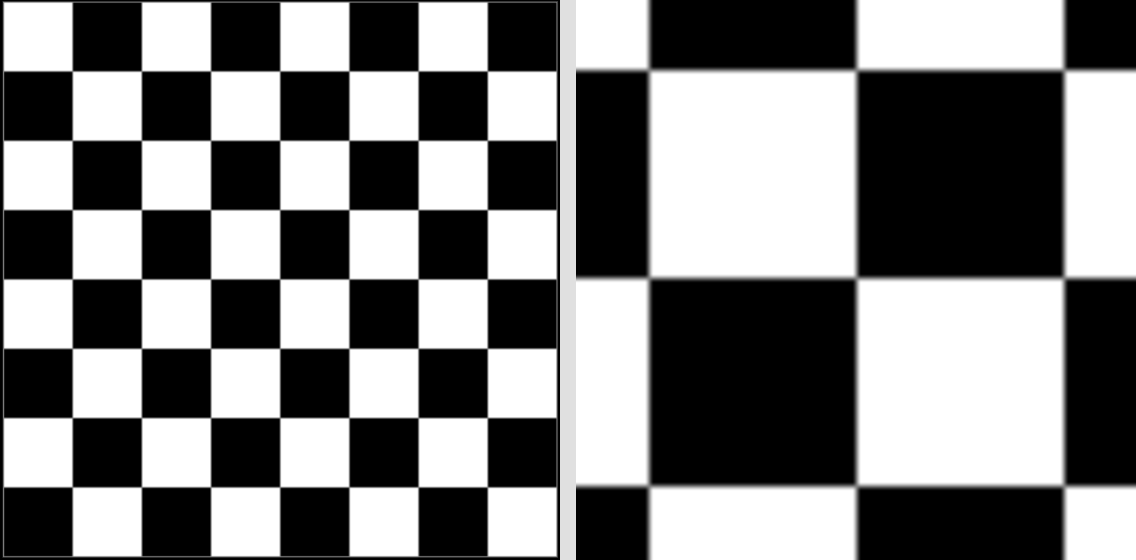
Left: the whole. Right: its middle third, enlarged.
This pattern is drawn by a three.js fragment shader. Its source:

```glsl
// Black and white checkerboard of 8 by 8 squares with soft edges in a thin black frame.
varying vec2 vUv;

// Signed distance to the nearest grid line, in squares: negative in even squares, positive in odd.
vec2 gridSide(vec2 p) {
  return abs(mod(p + 0.5, 2.0) - 1.0) - 0.5;
}

void main() {
  vec2 boardMin = vec2(0.0063, 0.0058);
  vec2 boardMax = vec2(0.9946, 0.9962);
  vec2 square = (boardMax - boardMin) / 8.0;

  // Half width of the grey transition, never thinner than the sampling allows
  vec2 soft = max(vec2(0.0029), 0.75 * fwidth(vUv));

  // Squares: white where exactly one of column and row is odd
  vec2 side = gridSide((vUv - boardMin) / square) * square;
  vec2 parity = 2.0 * smoothstep(-soft, soft, side) - 1.0;
  float white = 0.5 - 0.5 * parity.x * parity.y;

  // Frame: black outside the board, which also closes the tile
  vec2 inset = min(vUv - boardMin, boardMax - vUv);
  vec2 inside = smoothstep(-soft, soft, inset);
  white = min(white, min(inside.x, inside.y));

  gl_FragColor = vec4(vec3(white), 1.0);
}
```
